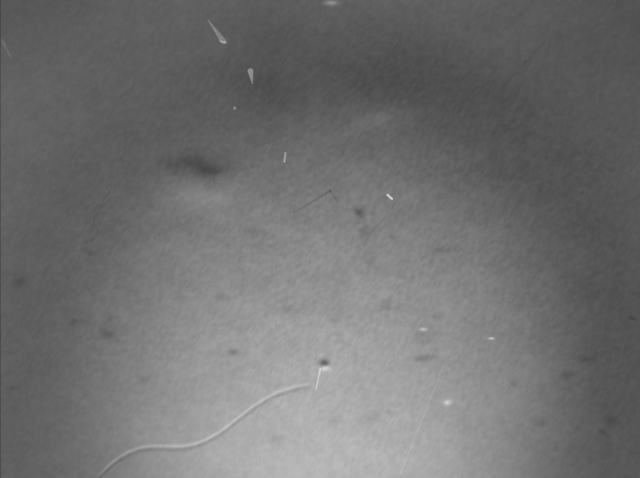
Write a Shadertoy shader that draws this texture.

```glsl
// A dim grey seabed lit from below the frame, with a dark arch around the light.
// Gaussian glows build the lighting, stretched value noise the fibrous sediment,
// and distance functions the pits, furrows, curved trail and pale fragments.
#define BASE_GREY 0.385
#define GLOW_GAIN 0.335
#define ARCH_RADIUS 0.58
#define ARCH_DEPTH 0.065
#define GRAIN_GAIN 0.085
#define MOTTLE_GAIN 0.05
#define PIT_COUNT 26

float hash(vec2 p) {
    return fract(sin(dot(p, vec2(127.1, 311.7))) * 43758.5453);
}

float noise(vec2 p) {
    vec2 cell = floor(p), f = fract(p);
    f = f * f * (3.0 - 2.0 * f);
    return mix(mix(hash(cell), hash(cell + vec2(1, 0)), f.x),
               mix(hash(cell + vec2(0, 1)), hash(cell + vec2(1, 1)), f.x), f.y);
}

float fbm(vec2 p) {
    float sum = 0.0, gain = 0.5;
    for (int i = 0; i < 4; i++) {
        sum += gain * noise(p);
        p = mat2(1.6, 1.2, -1.2, 1.6) * p + 7.3;
        gain *= 0.5;
    }
    return sum;
}

float blob(vec2 p, vec2 center, vec2 size) {
    vec2 d = (p - center) / size;
    return exp(-0.5 * dot(d, d));
}

// Soft line whose half width runs from wa at a to wb at b.
float stroke(vec2 p, vec2 a, vec2 b, float wa, float wb) {
    vec2 ab = b - a;
    float t = clamp(dot(p - a, ab) / dot(ab, ab), 0.0, 1.0);
    float edge = 0.7 / iResolution.y + 0.0006;
    float w = mix(wa, wb, t);
    return 1.0 - smoothstep(w - edge, w + edge, length(p - a - ab * t));
}

float lighting(vec2 p) {
    float v = BASE_GREY + GLOW_GAIN * blob(p, vec2(0.67, -0.05), vec2(0.37, 0.42));
    vec2 q = p - vec2(0.69, 0.25);
    float arch = (length(q) - ARCH_RADIUS) / 0.115;
    float side = 1.0 + 0.35 * smoothstep(-0.2, 0.3, q.x);
    v -= ARCH_DEPTH * side * exp(-0.5 * arch * arch);
    v -= 0.025 * blob(p, vec2(0.80, 0.83), vec2(0.13, 0.06));
    v -= 0.03 * blob(p, vec2(0.56, 0.85), vec2(0.06, 0.14));
    v -= 0.07 * blob(p, vec2(1.36, 1.02), vec2(0.20, 0.25));
    v -= 0.05 * blob(p, vec2(0.0, 1.04), vec2(0.20, 0.12));
    v -= 0.05 * blob(p, vec2(1.36, 0.0), vec2(0.16, 0.30));
    return v - 0.04 * blob(p, vec2(0.0, 0.0), vec2(0.14, 0.25));
}

float sediment(vec2 p) {
    vec2 warp = p + 0.012 * vec2(fbm(p * 9.0), fbm(p * 9.0 + 31.0));
    vec2 along = mat2(0.86, 0.5, -0.5, 0.86) * warp;
    float fibre = noise(along * vec2(210.0, 95.0)) - 0.5;
    float speck = fbm(warp * vec2(75.0, 120.0)) - 0.47;
    float reach = mix(0.35, 1.0, blob(p, vec2(0.72, 0.38), vec2(0.42, 0.36)));
    return reach * (GRAIN_GAIN * (0.5 * fibre + 0.75 * speck)
         + MOTTLE_GAIN * (fbm(p * vec2(13.0, 22.0)) - 0.47));
}

// Pits, furrows and the hollow at upper left with its lit rim.
float relief(vec2 p) {
    vec2 w = p + 0.018 * (vec2(noise(p * 35.0), noise(p * 35.0 + 9.0)) - 0.5);
    float v = -0.10 * blob(w, vec2(0.415, 0.655), vec2(0.036, 0.018));
    v -= 0.09 * blob(w, vec2(0.453, 0.637), vec2(0.020, 0.015));
    v += 0.075 * blob(w, vec2(0.42, 0.588), vec2(0.058, 0.022));
    v += 0.05 * blob(w, vec2(0.79, 0.755), vec2(0.045, 0.018));
    v -= 0.10 * blob(w, vec2(0.488, 0.262), vec2(0.010, 0.008));
    v -= 0.10 * blob(w, vec2(0.883, 0.248), vec2(0.014, 0.005));
    v -= 0.06 * blob(w, vec2(0.885, 0.295), vec2(0.020, 0.016));
    v -= 0.13 * blob(w, vec2(0.757, 0.553), vec2(0.006, 0.007));
    v -= 0.08 * blob(w, vec2(0.23, 0.302), vec2(0.014, 0.010));
    for (int i = 0; i < PIT_COUNT; i++) {
        float k = float(i);
        vec2 c = vec2(hash(vec2(k, 1.7)) * 1.34, hash(vec2(k, 5.3)) * 0.55);
        float r = mix(0.004, 0.010, hash(vec2(k, 8.1)));
        v -= 0.05 * blob(w, c, r * vec2(1.3, 0.9));
    }
    v -= 0.055 * stroke(p, vec2(0.615, 0.555), vec2(0.69, 0.600), 0.001, 0.003);
    v -= 0.05 * stroke(p, vec2(0.69, 0.602), vec2(0.707, 0.578), 0.002, 0.001);
    v -= 0.03 * stroke(w, vec2(0.76, 0.49), vec2(0.825, 0.575), 0.003, 0.001);
    v += 0.03 * stroke(w, vec2(0.55, 0.64), vec2(0.567, 0.70), 0.002, 0.002);
    v += 0.035 * stroke(p, vec2(0.838, 0.01), vec2(0.94, 0.265), 0.002, 0.001);
    v -= 0.03 * stroke(p, vec2(1.045, 0.81), vec2(1.15, 0.925), 0.001, 0.001);
    return v - 0.025 * stroke(w, vec2(0.15, 0.42), vec2(0.23, 0.60), 0.001, 0.002);
}

// Curved pale trail with a shaded lower side, ending at a small burrow.
float trail(vec2 p) {
    float t = clamp((p.x - 0.2) / 0.46, 0.0, 1.0);
    float path = mix(0.0, 0.20, t) + 0.028 * sin(t * 9.4) * (1.0 - 0.6 * t);
    float d = (p.y - path) * 0.87;
    float span = smoothstep(0.19, 0.23, p.x) * (1.0 - smoothstep(0.62, 0.67, p.x));
    float v = span * (0.085 * exp(-pow(d / 0.0032, 2.0))
                    - 0.06 * exp(-pow((d + 0.007) / 0.0035, 2.0)));
    v += 0.14 * stroke(p, vec2(0.661, 0.185), vec2(0.670, 0.228), 0.001, 0.002);
    v -= 0.30 * blob(p, vec2(0.678, 0.241), vec2(0.007, 0.005));
    return v + 0.18 * blob(p, vec2(0.680, 0.230), vec2(0.007, 0.004));
}

float fragments(vec2 p) {
    float v = 0.15 * stroke(p, vec2(0.436, 0.957), vec2(0.467, 0.914), 0.001, 0.006);
    v += 0.20 * stroke(p, vec2(0.460, 0.914), vec2(0.472, 0.911), 0.001, 0.002);
    v += 0.24 * stroke(p, vec2(0.524, 0.851), vec2(0.528, 0.826), 0.006, 0.001);
    v += 0.22 * stroke(p, vec2(0.597, 0.680), vec2(0.595, 0.662), 0.002, 0.002);
    v += 0.38 * stroke(p, vec2(0.811, 0.592), vec2(0.820, 0.584), 0.002, 0.002);
    v += 0.20 * blob(p, vec2(0.693, 0.994), vec2(0.010, 0.004));
    v += 0.25 * blob(p, vec2(0.491, 0.774), vec2(0.002));
    v += 0.20 * blob(p, vec2(0.885, 0.311), vec2(0.006, 0.003));
    v += 0.28 * blob(p, vec2(1.028, 0.292), vec2(0.004, 0.002));
    v += 0.20 * blob(p, vec2(0.936, 0.158), vec2(0.006, 0.004));
    return v + 0.05 * stroke(p, vec2(0.005, 0.915), vec2(0.022, 0.880), 0.003, 0.002);
}

void mainImage(out vec4 fragColor, in vec2 fragCoord) {
    vec2 p = fragCoord / iResolution.y;
    float grey = lighting(p) + sediment(p) + relief(p) + trail(p) + fragments(p);
    grey *= mix(0.75, 1.0, smoothstep(0.0, 0.003, p.x));
    fragColor = vec4(vec3(clamp(grey, 0.0, 1.0)), 1.0);
}
```
